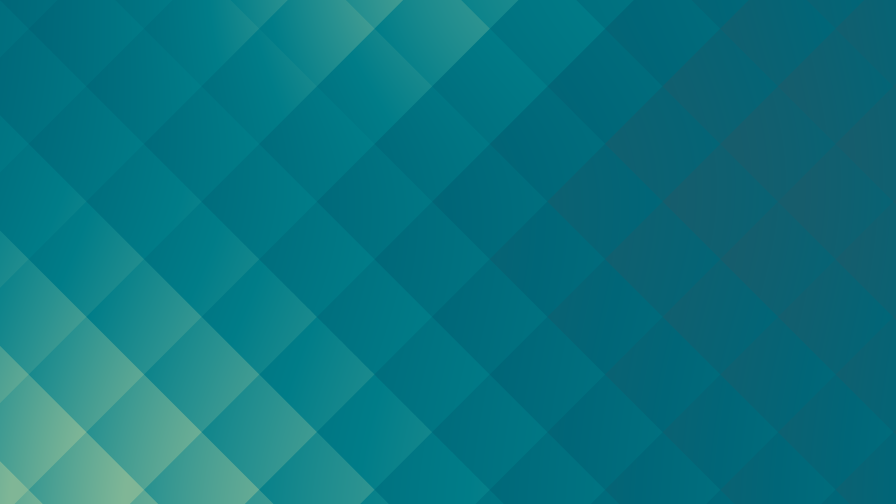
A Shadertoy shader for this background:

```glsl
// Teal background of diamond tiles, lit from the lower left and the top edge.

const float TILE = 0.2287;                 // tile diagonal, in canvas heights
const vec2 LATTICE = vec2(0.0569, 0.9431); // one lattice corner
const int SAMPLES = 3;                     // antialiasing grid per side

// Soft elliptical glow, 1 at its centre.
float glow(vec2 p, vec2 centre, vec2 radius) {
    vec2 d = (p - centre) / radius;
    return exp(-dot(d, d));
}

// Smooth light level over the canvas.
float lightField(vec2 p) {
    float corner = 0.77 * glow(p, vec2(0.10, -0.06), vec2(0.72, 0.60));
    float top = 0.53 * glow(p, vec2(0.75, 1.07), vec2(0.43, 0.30));
    float shade = 0.15 * glow(p, vec2(1.55, 0.64), vec2(0.46, 0.38));
    return 0.20 + corner + top - shade;
}

// Slate, through teal, to pale sand green.
vec3 palette(float t) {
    vec3 slate = vec3(0.085, 0.365, 0.425);
    vec3 deep = vec3(0.0, 0.400, 0.470);
    vec3 teal = vec3(0.0, 0.490, 0.535);
    vec3 aqua = vec3(0.16, 0.570, 0.565);
    vec3 sand = vec3(0.50, 0.715, 0.590);
    vec3 c = mix(slate, deep, clamp((t - 0.02) / 0.18, 0.0, 1.0));
    c = mix(c, teal, clamp((t - 0.20) / 0.30, 0.0, 1.0));
    c = mix(c, aqua, clamp((t - 0.50) / 0.20, 0.0, 1.0));
    return mix(c, sand, clamp((t - 0.70) / 0.36, 0.0, 1.0));
}

// Light of one tile: partly flat, rising towards its right corner.
float tileLight(vec2 p) {
    vec2 d = (p - LATTICE) / TILE;
    vec2 grid = vec2(d.x - d.y, d.x + d.y);
    vec2 mid = floor(grid) + 0.5;
    vec2 centre = LATTICE + 0.5 * TILE * vec2(mid.x + mid.y, mid.y - mid.x);
    vec2 local = fract(grid);
    float rise = local.x + local.y - 1.0;
    float level = mix(lightField(p), lightField(centre), 0.5);
    return level + rise * (0.065 + 0.13 * level);
}

void mainImage(out vec4 fragColor, in vec2 fragCoord) {
    vec3 colour = vec3(0.0);
    float n = float(SAMPLES);
    for (int j = 0; j < SAMPLES; j++) {
        for (int i = 0; i < SAMPLES; i++) {
            vec2 offset = (vec2(i, j) + 0.5) / n - 0.5;
            vec2 p = (fragCoord + offset) / iResolution.y;
            colour += palette(tileLight(p));
        }
    }
    fragColor = vec4(colour / (n * n), 1.0);
}
```
